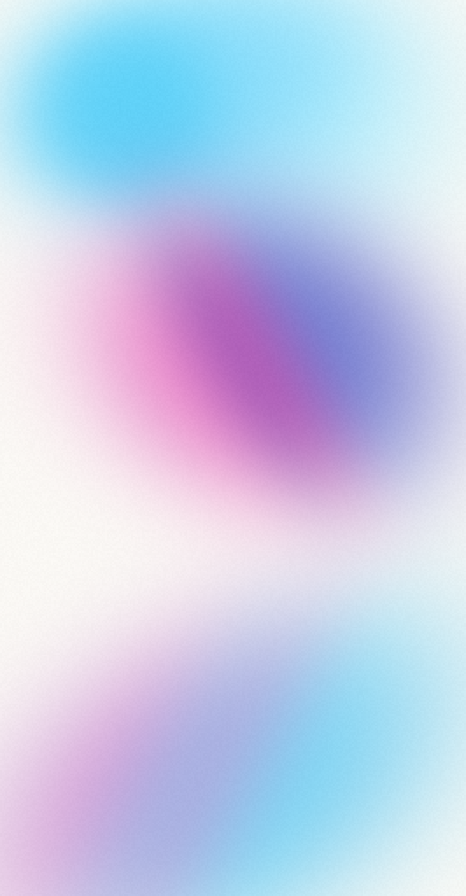
Give the GLSL for this background, as a Shadertoy shader.

```glsl
// Soft elliptical falloff: one at the centre, one half at the given radii
float glow(vec2 p, vec2 centre, vec2 radii, float angle) {
    float c = cos(angle), s = sin(angle);
    vec2 d = p - centre;
    vec2 q = vec2(c * d.x + s * d.y, c * d.y - s * d.x) / radii;
    return exp(-0.7 * pow(dot(q, q), 1.5));
}

// Three colour ramp, with t running from -1 to 1
vec3 ramp(vec3 low, vec3 middle, vec3 high, float t) {
    vec3 lower = mix(low, middle, smoothstep(-1.0, 0.0, t));
    return mix(lower, high, smoothstep(0.0, 1.0, t));
}

float hash(vec2 cell) {
    vec3 h = fract(cell.xyx * 0.1031);
    h += dot(h, h.yzx + 33.33);
    return fract((h.x + h.y) * h.z);
}

void mainImage(out vec4 fragColor, in vec2 fragCoord) {
    vec2 uv = fragCoord / iResolution.xy;
    vec2 p = uv * vec2(1.0, 1.925);
    vec3 color = vec3(0.98, 0.973, 0.957);

    // Upper cloud: pale halo, sky sweep and bright core
    color = mix(color, vec3(0.70, 0.93, 0.99),
                0.94 * glow(p, vec2(0.50, 1.70), vec2(0.41, 0.30), 0.0));
    color = mix(color, vec3(0.47, 0.84, 0.98),
                0.72 * glow(p, vec2(0.38, 1.735), vec2(0.34, 0.20), 0.25));
    color = mix(color, vec3(0.32, 0.81, 0.97),
                0.75 * glow(p, vec2(0.27, 1.69), vec2(0.18, 0.17), 0.4));

    // Lower cloud: orchid to sky, across its long axis
    float lowerShift = dot(p - vec2(0.45, 0.32), vec2(0.89, -0.45));
    vec3 lowerColor = ramp(vec3(0.80, 0.58, 0.83), vec3(0.65, 0.68, 0.88),
                           vec3(0.48, 0.82, 0.95), lowerShift / 0.25);
    color = mix(color, lowerColor,
                0.96 * glow(p, vec2(0.48, 0.245), vec2(0.50, 0.30), 0.52));

    // Central cloud: pink through magenta to indigo
    float centralShift = dot(p - vec2(0.573, 1.163), vec2(0.87, 0.50));
    vec3 centralColor = ramp(vec3(0.90, 0.47, 0.77), vec3(0.68, 0.36, 0.72),
                             vec3(0.44, 0.47, 0.81), (centralShift + 0.04) / 0.20);
    color = mix(color, centralColor,
                0.97 * glow(p, vec2(0.573, 1.163), vec2(0.36, 0.28), -0.43));

    // Fine paper grain
    color += (hash(floor(uv * vec2(266.0, 512.0))) - 0.5) * 0.016;
    fragColor = vec4(clamp(color, 0.0, 1.0), 1.0);
}
```
